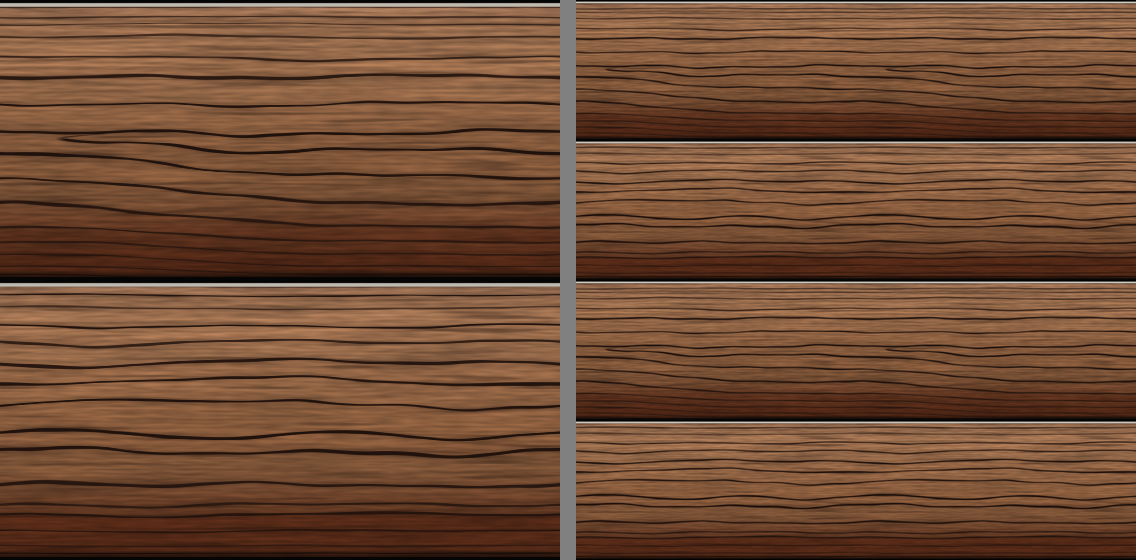
Left, the tile; right, the same tile 2 across and 2 down.
Give the GLSL for this texture, as a WebGL 1 fragment shader.

```glsl
precision highp float;
// Two stacked walnut planks with dark wavy grain lines, a split grain tip, lit top edges and black gaps.

uniform vec2 u_resolution;

#define PLANKS 2.0        // planks down the canvas
#define LINES 16          // grain lines per plank
#define SPLIT_LINE 7.0    // line of the upper plank below which the grain splits
#define SPLIT_X 0.1       // where the split tip lies across the canvas
#define WAVINESS 0.05     // bending of the grain, in plank heights
#define THIN 0.0012       // half width of the finest line
#define THICK 0.0021      // extra half width in the plank middle
#define FIBRE 0.24        // contrast of the fine fibres
#define GAP 0.011         // half of the black gap, in plank heights
#define HIGHLIGHT 0.013   // height of the lit edge, in plank heights

const float PI = 3.14159;
const vec3 PALE_WOOD = vec3(0.62, 0.44, 0.31);
const vec3 MID_WOOD = vec3(0.50, 0.335, 0.22);
const vec3 DEEP_WOOD = vec3(0.32, 0.155, 0.085);
const vec3 GREY_WOOD = vec3(0.50, 0.38, 0.32);
const vec3 GRAIN_DARK = vec3(0.12, 0.065, 0.045);
const vec3 GAP_BLACK = vec3(0.025, 0.02, 0.018);
const vec3 EDGE_LIGHT = vec3(0.75, 0.73, 0.69);

float hash(vec2 p) {
  return fract(sin(dot(p, vec2(127.1, 311.7))) * 43758.5);
}

float slope(vec2 cell, vec2 offset, vec2 period) {
  float angle = 2.0 * PI * hash(mod(cell, period) + 0.37);
  return dot(vec2(cos(angle), sin(angle)), offset);
}

// Gradient noise that wraps after a whole number of cells
float noise(vec2 p, vec2 period) {
  vec2 c = floor(p), f = fract(p), e = vec2(1.0, 0.0);
  vec2 s = f * f * f * (f * (f * 6.0 - 15.0) + 10.0);
  float low = mix(slope(c, f, period), slope(c + e, f - e, period), s.x);
  float high = mix(slope(c + e.yx, f - e.yx, period), slope(c + 1.0, f - 1.0, period), s.x);
  return mix(low, high, s.y);
}

float tiled(vec2 uv, vec2 cells) {
  return noise(uv * cells, cells);
}

// Grain line: depth in the plank, half width, strength, tone of the band below
vec4 grainLine(float n, float row) {
  vec2 id = vec2(n, row * 17.0);
  float u = (n + 0.5 + 0.5 * (hash(id + 3.1) - 0.5)) / float(LINES);
  float middle = sin(PI * clamp(u, 0.0, 1.0));
  float depth = u - 0.45 * sin(2.0 * PI * u) / (2.0 * PI);
  float halfWidth = THIN + THICK * middle * middle * (0.3 + 0.7 * hash(id + 5.7));
  float strength = mix(0.6, 1.0, max(hash(id + 8.3), middle * middle));
  return vec4(depth, halfWidth, strength, hash(id + 11.9));
}

void main() {
  vec2 uv = gl_FragCoord.xy / u_resolution;
  float soft = 0.8 / u_resolution.y;
  float row = PLANKS - 1.0 - floor(uv.y * PLANKS);
  float depth = 1.0 - fract(uv.y * PLANKS);

  // Fibres and bent grain depth
  float fibre = tiled(uv, vec2(5.0, 150.0)) + 0.7 * tiled(uv, vec2(24.0, 220.0));
  float streak = smoothstep(0.2, 0.5, tiled(uv, vec2(4.0, 96.0)));
  float bend = tiled(uv, vec2(3.0, 8.0)) + 0.25 * tiled(uv, vec2(8.0, 16.0));
  float bent = depth + WAVINESS * sin(PI * depth) * bend;

  // Grain lines; below the split each line drifts down to the next one's place
  float tone = 0.5, ink = 0.0, halo = 0.0;
  float drift = smoothstep(0.02, 0.6, uv.x);
  float along = clamp((uv.x - SPLIT_X) / (1.0 - SPLIT_X), 0.0, 1.0);
  float opening = 1.0 - pow(1.0 - along, 4.0);
  for (int i = 0; i <= LINES; i++) {
    float n = float(i), present = 1.0;
    vec4 g = grainLine(n, row);
    if (row < 0.5 && n > SPLIT_LINE) {
      vec4 start = grainLine(n - 1.0, row);
      bool tip = n < SPLIT_LINE + 1.5;
      float spacing = g.x - start.x;
      g = mix(start, g, tip ? opening : drift);
      if (tip) {
        present = smoothstep(SPLIT_X - 0.005, SPLIT_X + 0.02, uv.x);
        g.x += 0.27 * spacing * (1.0 - opening);
        // Faint upper branch from the tip back to the line above
        float branch = start.x + 0.27 * spacing * pow(1.0 - along, 16.0);
        float gap = abs(bent - branch) / PLANKS;
        ink = max(ink, 0.65 * present * (1.0 - smoothstep(THIN - soft, THIN + soft, gap)));
      }
    }
    float d = (bent - g.x) / PLANKS + 0.0007 * fibre;
    float swell = 1.0 + 0.7 * noise(vec2(uv.x * 6.0, g.x * 40.0), vec2(6.0, 64.0));
    float w = g.y * swell;
    ink = max(ink, present * g.z * (1.0 - smoothstep(w - soft, w + soft, abs(d))));
    halo = max(halo, present * g.z * exp(-abs(d) / (1.5 * w)));
    tone = mix(tone, g.w, present * smoothstep(-soft, soft, d));
  }

  // Wood shaded from the pale top to the red-brown underside
  float shade = depth + 0.14 * (tone - 0.5);
  vec3 color = mix(PALE_WOOD, MID_WOOD, smoothstep(0.1, 0.65, shade));
  color = mix(color, DEEP_WOOD, smoothstep(0.62, 0.93, shade));
  color = mix(color, GREY_WOOD, 0.7 * exp(-depth / 0.04));
  color *= (0.94 + 0.12 * tone) * (1.0 + FIBRE * fibre);
  color *= 1.0 + 0.12 * tiled(uv, vec2(3.0, 24.0));
  color = mix(color, GRAIN_DARK, 0.3 * streak);
  color = mix(color, GRAIN_DARK, max(ink, 0.38 * halo));

  // Lit upper edge and black gap between planks
  float edge = soft * PLANKS;
  float lit = 1.0 - smoothstep(GAP + HIGHLIGHT - edge, GAP + HIGHLIGHT + edge, depth);
  color = mix(color, EDGE_LIGHT, lit);
  color *= 1.0 - 0.5 * smoothstep(0.96, 1.0 - GAP, depth);
  float toGap = min(depth, 1.0 - depth);
  color = mix(GAP_BLACK, color, smoothstep(GAP - edge, GAP + edge, toGap));

  gl_FragColor = vec4(color, 1.0);
}
```
